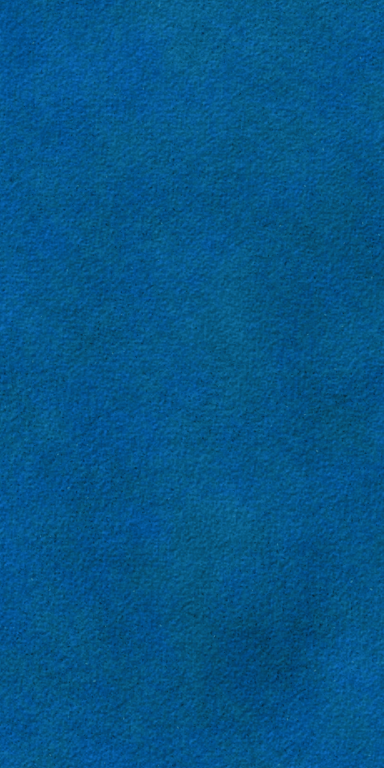
Reproduce this texture procedurally as a Shadertoy shader.

```glsl
// Blue painted plaster: a fine embossed grain lit from the upper left,
// over mottled cloudy stains, with scattered dark pits and rare pale flecks.
// Value noise gives grain and clouds; jittered cells give pits and flecks.

const vec3 TEAL = vec3(0.026, 0.358, 0.525);
const vec3 BLUE = vec3(0.010, 0.336, 0.592);
const vec3 FLECK = vec3(0.22, 0.54, 0.66);
const float GRAIN_SCALE = 128.0;   // grains across the canvas width
const float GRAIN_DEPTH = 0.27;
const float DUST_DEPTH = 0.23;
const float MOTTLE_DEPTH = 0.16;
const float CLOUD_DEPTH = 0.22;
const float HUE_SPREAD = 1.5;
const float PIT_SCALE = 52.0;
const float PIT_SHARE = 0.42;
const float PIT_DEPTH = 0.24;
const float FLECK_SCALE = 42.0;
const float FLECK_SHARE = 0.03;
const vec2 LIGHT = vec2(-0.0019, 0.0030);

// Large stains: centre x, centre y, radius, change of brightness
const vec4 STAINS[5] = vec4[5](
    vec4(0.80, 1.31, 0.20, -0.11),
    vec4(0.86, 0.88, 0.25, -0.11),
    vec4(0.74, 0.30, 0.22, -0.13),
    vec4(0.42, 0.48, 0.13, -0.06),
    vec4(0.93, 0.20, 0.13, 0.09));

float hash(vec2 p) {
    return fract(sin(dot(p, vec2(127.1, 311.7))) * 43758.5453);
}

float noise(vec2 p) {
    vec2 i = floor(p), f = fract(p);
    f = f * f * (3.0 - 2.0 * f);
    return mix(mix(hash(i), hash(i + vec2(1, 0)), f.x),
               mix(hash(i + vec2(0, 1)), hash(i + vec2(1, 1)), f.x), f.y);
}

float fbm(vec2 p) {
    float sum = 0.0, weight = 0.5;
    for (int i = 0; i < 5; i++) {
        sum += weight * noise(p);
        p = mat2(1.6, 1.2, -1.2, 1.6) * p + 7.3;
        weight *= 0.5;
    }
    return sum;
}

// Height of the plaster, its grains slightly stretched along a diagonal
float height(vec2 p) {
    vec2 q = mat2(0.82, -0.57, 0.57, 0.82) * p;
    q *= GRAIN_SCALE * vec2(0.85, 1.15);
    return 0.55 * noise(q) + 0.45 * noise(q * 1.7 + 31.0);
}

// Coverage of small irregular dots, one at most in each cell
float dots(vec2 p, float scale, float share, float radius, float seed) {
    vec2 q = p * scale, cell = floor(q);
    float soft = scale / iResolution.x;
    vec2 centre = 0.3 + 0.4 * vec2(hash(cell + seed), hash(cell + seed + 19.0));
    vec2 d = fract(q) - centre;
    float angle = 6.283 * hash(cell + seed + 43.0);
    d = mat2(cos(angle), sin(angle), -sin(angle), cos(angle)) * d;
    d.y *= 1.6;
    float size = radius * (0.5 + hash(cell + seed + 71.0));
    float present = step(hash(cell + seed + 97.0), share);
    return present * (1.0 - smoothstep(size - soft, size + soft, length(d)));
}

void mainImage(out vec4 fragColor, in vec2 fragCoord) {
    vec2 p = fragCoord / iResolution.x;

    // Broad clouds and stains, then a finer mottle
    float tone = 1.0 + CLOUD_DEPTH * (fbm(p * 4.0 + 3.0) - 0.47);
    vec2 warped = p + 0.22 * (vec2(fbm(p * 7.0), fbm(p * 7.0 + 23.0)) - 0.48);
    for (int i = 0; i < 5; i++) {
        vec2 d = (warped - STAINS[i].xy) / STAINS[i].z;
        tone += STAINS[i].w * exp(-dot(d, d));
    }
    tone += MOTTLE_DEPTH * (fbm(p * 26.0 + 17.0) - 0.47);

    // Embossed grain with finer dust
    float relief = height(p - LIGHT) - height(p + LIGHT);
    float dust = noise(p * GRAIN_SCALE * 1.8 + 57.0) - 0.5;
    tone += GRAIN_DEPTH * relief + DUST_DEPTH * dust;

    // Pits gather in patches
    float crowd = PIT_SHARE * smoothstep(0.7, 0.25, fbm(p * 9.0 + 11.0));
    tone -= PIT_DEPTH * dots(p, PIT_SCALE, crowd, 0.14, 5.0);
    tone -= 0.7 * PIT_DEPTH * dots(p + 0.37, PIT_SCALE * 1.7, crowd, 0.19, 13.0);

    // Teal towards the middle right, purer blue at the left and lower corner
    float teal = exp(-pow((p.x - 0.68) / 0.42, 2.0));
    teal *= smoothstep(0.05, 0.45, p.y);
    float hue = 0.66 - 0.42 * teal;
    hue += HUE_SPREAD * (fbm(p * 8.0 + 41.0) - 0.48);
    hue += 0.9 * (noise(p * GRAIN_SCALE * 0.8 + 83.0) - 0.5);
    vec3 color = mix(TEAL, BLUE, clamp(hue, 0.0, 1.0)) * tone;
    color.r += 0.16 * max(tone - 1.0, 0.0);

    float fleck = dots(p, FLECK_SCALE, FLECK_SHARE, 0.11, 29.0);
    color = mix(color, FLECK, 0.7 * fleck);
    fragColor = vec4(clamp(color, 0.0, 1.0), 1.0);
}
```
